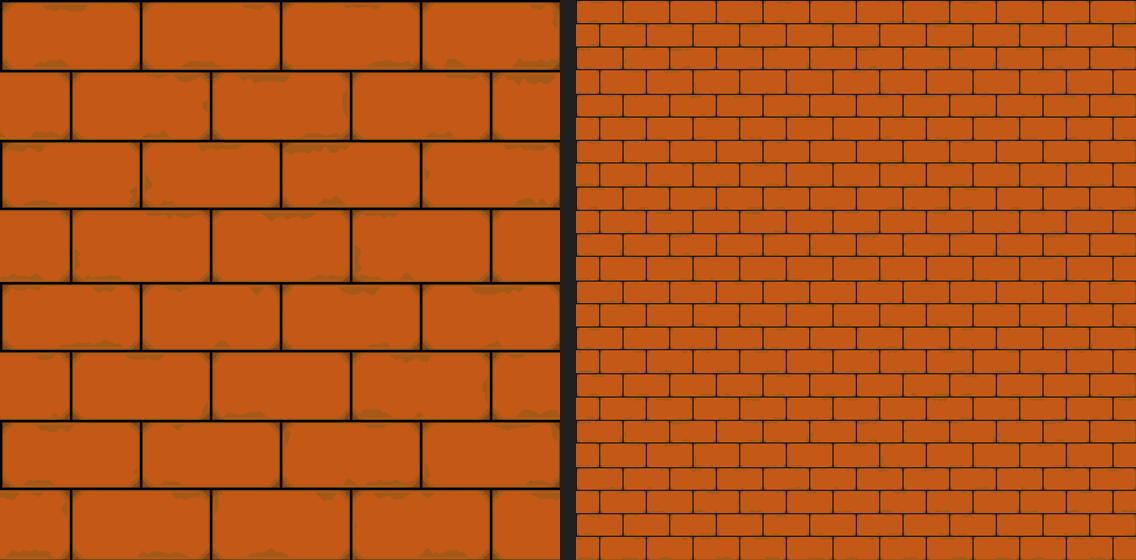
Left, the tile; right, the same tile 3 across and 3 down.
This texture is drawn by a Shadertoy shader. Its source:

```glsl
// Seamless running-bond brick wall: orange bricks, thin black joints, worn ochre edges.

const float UNITS = 256.0;        // design units across the canvas
const float BRICK_WIDTH = 64.0;   // four bricks per row
const float ROW_HEIGHT = 32.0;    // eight rows

const vec3 CLAY   = vec3(0.77, 0.35, 0.09);
const vec3 OCHRE  = vec3(0.65, 0.35, 0.09);
const vec3 RIM    = vec3(0.69, 0.365, 0.098);
const vec3 SHADOW = vec3(0.54, 0.29, 0.08);
const vec3 JOINT  = vec3(0.0);

float hash(vec2 p) {
    return fract(sin(dot(p, vec2(127.1, 311.7))) * 43758.5453);
}

// Smooth one-dimensional noise, one sequence per seed.
float noise(float t, float seed) {
    float i = floor(t), f = fract(t);
    return mix(hash(vec2(i, seed)), hash(vec2(i + 1.0, seed)), f * f * (3.0 - 2.0 * f));
}

// One inside the edge, zero beyond it.
float cover(float d, float edge, float soft) {
    return 1.0 - smoothstep(edge - soft, edge + soft, d);
}

// Distance of joint k from the top; the courses are slightly uneven.
float jointHeight(float k) {
    float early = mod(k, 4.0) == 3.0 ? 1.0 : 0.0;
    float late = mod(k, 8.0) == 4.0 ? 1.0 : 0.0;
    return ROW_HEIGHT * k - early + late;
}

// Depth of one flat-bottomed worn patch at position t along an edge.
float patchDepth(float t, float len, float seed, float halfWidth, float chance) {
    float present = step(hash(vec2(seed, 1.3)), chance);
    float center = len * mix(0.12, 0.88, hash(vec2(seed, 2.7)));
    float reach = halfWidth * mix(0.6, 1.3, hash(vec2(seed, 4.1)));
    float depth = mix(3.2, 5.2, hash(vec2(seed, 5.9)));
    float lump = clamp((reach - abs(t - center)) / 5.0, 0.0, 1.0);
    return present * depth * lump * mix(0.7, 1.25, noise(t * 0.4, seed));
}

// Long edges carry a broad patch and a small one.
float longEdgeDepth(float t, float len, float seed) {
    return max(patchDepth(t, len, seed, 12.0, 0.9),
               patchDepth(t, len, seed + 0.37, 7.0, 0.6));
}

// Worn patches along all four edges of a brick.
float wear(vec2 q, vec2 size, float seed, float soft) {
    float top = cover(q.y, longEdgeDepth(q.x, size.x, seed + 0.11), soft);
    float bottom = cover(size.y - q.y, longEdgeDepth(q.x, size.x, seed + 0.23), soft);
    float left = cover(q.x, patchDepth(q.y, size.y, seed + 0.53, 7.0, 0.2), soft);
    float right = cover(size.x - q.x, patchDepth(q.y, size.y, seed + 0.71, 7.0, 0.2), soft);
    return max(max(top, bottom), max(left, right));
}

vec3 brickColor(vec2 q, vec2 size, float seed, float pixel) {
    float soft = max(0.35, 0.75 * pixel);
    vec2 inset = min(q, size - q);
    float edge = min(inset.x, inset.y);
    float corner = inset.x + inset.y + 0.8 * (noise(inset.x - inset.y, seed) - 0.5);

    vec3 color = mix(CLAY, OCHRE, wear(q, size, seed, soft));
    color = mix(color, RIM, cover(edge, 1.7, soft));
    color = mix(color, OCHRE, cover(corner, 7.2, 0.6));
    color = mix(color, SHADOW, cover(corner, 4.8, 0.8));
    return mix(color, JOINT, cover(edge, 0.6, soft));
}

void mainImage(out vec4 fragColor, in vec2 fragCoord) {
    vec2 p = UNITS * fragCoord / iResolution.xy;
    float pixel = UNITS / min(iResolution.x, iResolution.y);

    // Find the row, counted from the top; joints sit half a unit inside.
    float y = mod(UNITS - p.y - 0.5, UNITS);
    float row = floor(y / ROW_HEIGHT);
    if (y < jointHeight(row)) row -= 1.0;
    if (y >= jointHeight(row + 1.0)) row += 1.0;
    float top = jointHeight(row);

    // Every other row shifts by half a brick.
    float x = mod(p.x - 0.5 + 0.5 * BRICK_WIDTH * mod(row, 2.0), UNITS);
    float column = floor(x / BRICK_WIDTH);

    vec2 q = vec2(x - column * BRICK_WIDTH, y - top);
    vec2 size = vec2(BRICK_WIDTH, jointHeight(row + 1.0) - top);
    float seed = 3.0 + column + 4.0 * row;
    fragColor = vec4(brickColor(q, size, seed, pixel), 1.0);
}
```
